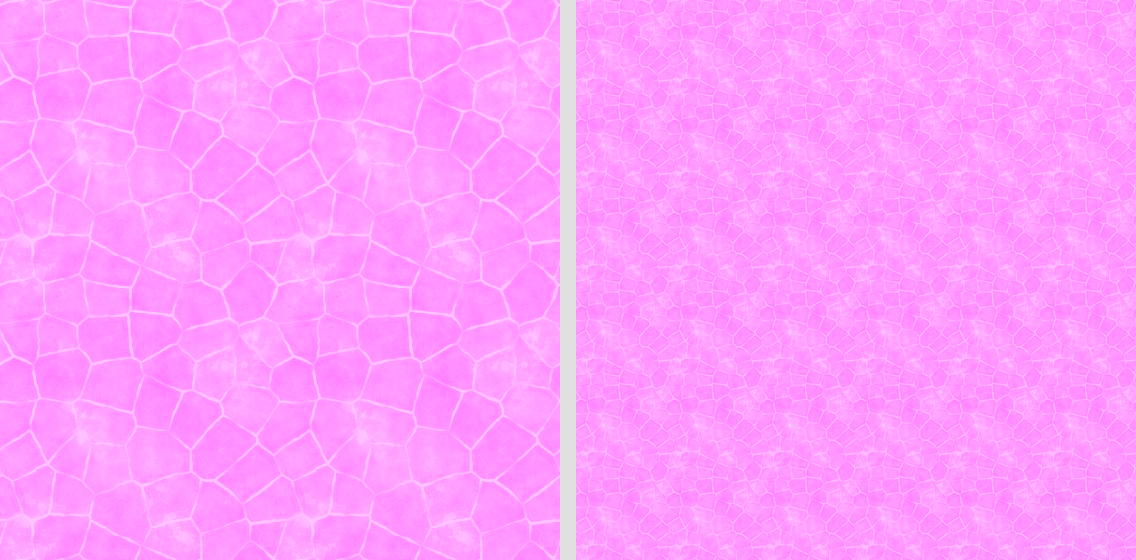
Left: one tile. Right: repeated 3 by 3.
Reproduce this texture procedurally as a WebGL 2 fragment shader.

```glsl
#version 300 es
precision highp float;
// Pink crazy-paving flagstones with pale worn joints, two tiles across and two down.

uniform vec2 u_resolution;
out vec4 outColor;

const float REPEATS = 2.0;
const ivec2 STONES = ivec2(6, 7);      // stones per tile
const float JOINT_HALF_WIDTH = 0.0042; // in tile units
const float JOINT_GREEN = 0.77;
const float STONE_GREEN = 0.588;

ivec2 wrap(ivec2 cell, ivec2 period) {
  return ((cell % period) + period) % period;
}

// Integer hash of a cell and a salt, giving two values in 0..1.
vec2 hash2(ivec2 cell, int salt) {
  uvec3 v = uvec3(ivec3(cell, salt)) * 1664525u + 1013904223u;
  v.x += v.y * v.z; v.y += v.z * v.x; v.z += v.x * v.y;
  v ^= v >> 16u;
  v.x += v.y * v.z; v.y += v.z * v.x;
  return vec2(v.xy >> 8u) / 16777216.0;
}

float cornerRamp(ivec2 cell, vec2 offset, int period, int salt) {
  float angle = 6.28318 * hash2(wrap(cell, ivec2(period)), salt).x;
  return dot(vec2(cos(angle), sin(angle)), offset);
}

// Gradient noise that wraps once per tile.
float gradientNoise(vec2 p, int period, int salt) {
  vec2 q = p * float(period);
  ivec2 cell = ivec2(floor(q));
  vec2 f = fract(q);
  vec2 s = f * f * f * (f * (f * 6.0 - 15.0) + 10.0);
  float a = cornerRamp(cell, f, period, salt);
  float b = cornerRamp(cell + ivec2(1, 0), f - vec2(1, 0), period, salt);
  float c = cornerRamp(cell + ivec2(0, 1), f - vec2(0, 1), period, salt);
  float d = cornerRamp(cell + ivec2(1, 1), f - vec2(1, 1), period, salt);
  return mix(mix(a, b, s.x), mix(c, d, s.x), s.y);
}

float fbm(vec2 p, int period, int octaves, int salt) {
  float sum = 0.0, amplitude = 0.6;
  for (int i = 0; i < octaves; i++) {
    sum += amplitude * gradientNoise(p, period, salt + i);
    amplitude *= 0.55;
    period *= 2;
  }
  return sum;
}

// Vector from p to the seed of the stone in a given cell, in tile units.
vec2 toSeed(vec2 p, ivec2 cell) {
  vec2 jitter = 0.06 + 0.88 * hash2(wrap(cell, STONES), 11);
  return (vec2(cell) + jitter) / vec2(STONES) - p;
}

// x: distance to the nearest joint, y: random value of the stone.
vec2 flagstones(vec2 p) {
  ivec2 home = ivec2(floor(p * vec2(STONES)));
  ivec2 nearest = home;
  vec2 nearestSeed = vec2(9.0);
  for (int y = -2; y <= 2; y++)
  for (int x = -2; x <= 2; x++) {
    vec2 seed = toSeed(p, home + ivec2(x, y));
    if (dot(seed, seed) < dot(nearestSeed, nearestSeed)) {
      nearestSeed = seed;
      nearest = home + ivec2(x, y);
    }
  }
  float edge = 1.0;
  for (int y = -2; y <= 2; y++)
  for (int x = -2; x <= 2; x++) {
    if (x == 0 && y == 0) continue;
    vec2 seed = toSeed(p, nearest + ivec2(x, y));
    edge = min(edge, dot(0.5 * (seed + nearestSeed), normalize(seed - nearestSeed)));
  }
  return vec2(edge, hash2(wrap(nearest, STONES), 23).x);
}

// Thin line along the zero level of a noise field.
float vein(float field, float width) {
  return 1.0 - smoothstep(0.0, width, abs(field));
}

void main() {
  vec2 p = gl_FragCoord.xy / u_resolution * REPEATS;
  float pixel = REPEATS / min(u_resolution.x, u_resolution.y);

  // Stones with slightly wandering edges
  vec2 wobble = vec2(fbm(p, 9, 4, 31), fbm(p, 9, 4, 41));
  vec2 stone = flagstones(p + 0.016 * wobble);
  float clouds = fbm(p, 4, 5, 51);
  float mottle = fbm(p, 18, 4, 61);
  float grain = gradientNoise(p, 110, 71);
  float green = STONE_GREEN + 0.05 * (stone.y - 0.5)
    + 0.09 * clouds + 0.085 * mottle + 0.025 * grain;

  // Deeper rims, a broken inner contour and faint hairline veins
  float rimWear = smoothstep(-0.25, 0.3, fbm(p, 8, 3, 81));
  green -= 0.055 * rimWear * exp(-stone.x / 0.014);
  green -= 0.03 * rimWear * vein(stone.x - 0.019 - 0.012 * mottle, 0.004 + pixel);
  float veinMask = smoothstep(0.0, 0.3, fbm(p, 6, 2, 91));
  green -= 0.035 * veinMask * vein(fbm(p, 7, 4, 101), 0.035);
  green += 0.04 * (1.0 - veinMask) * vein(fbm(p, 5, 4, 111), 0.018);

  // Pale scuffed patches with ragged outlines
  float patchArea = smoothstep(0.0, 0.32, fbm(p, 3, 3, 121));
  float flakes = smoothstep(0.0, 0.13, fbm(p, 17, 4, 131));
  green += patchArea * (0.035 + 0.075 * flakes);

  // Joints of varying width and strength
  float wear = fbm(p, 10, 3, 141);
  float halfWidth = JOINT_HALF_WIDTH * (1.0 + 0.9 * wear);
  float joint = 1.0 - smoothstep(halfWidth - pixel * 0.7, halfWidth + pixel * 0.7, stone.x);
  float halo = 0.22 * exp(-stone.x / 0.006);
  float strength = mix(0.35, 0.95, smoothstep(-0.35, 0.15, wear + 0.3 * mottle));
  green = mix(green, JOINT_GREEN + 0.03 * grain, strength * max(joint, halo));

  outColor = vec4(1.0, clamp(green, 0.45, 0.82), 1.0, 1.0);
}
```
